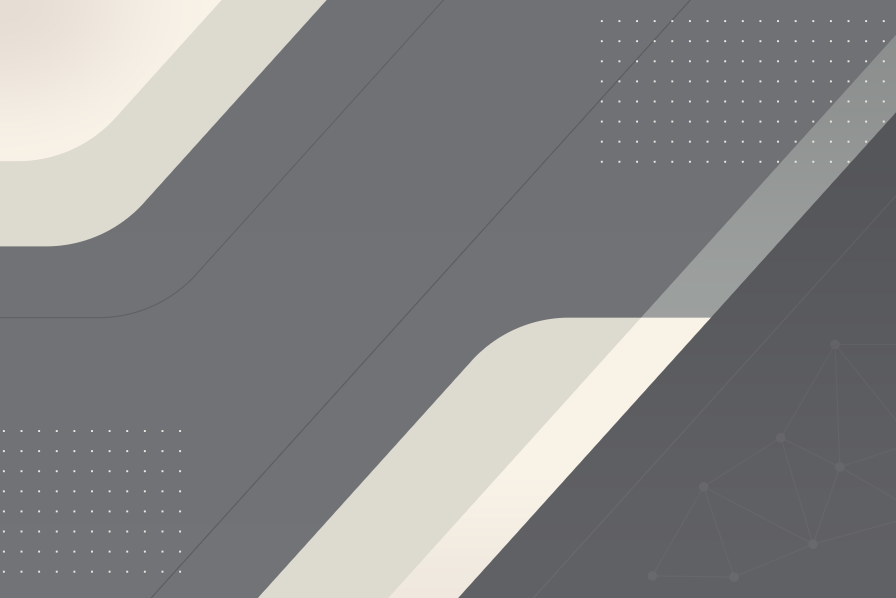
Give the GLSL for this background, as a WebGL 1 fragment shader.

```glsl
precision highp float;
// Slate backdrop with rounded diagonal cream panels, dot grids and a faint node network.

uniform vec2 u_resolution;

#define ASPECT 1.5
#define LEAN 0.9025          // horizontal run per unit of height
#define CORNER_RADIUS 0.22
#define HAIRLINE 0.001       // half width of thin lines
#define DOT_SIZE 0.0016      // half width of a grid dot
#define DOT_STEP vec2(0.0295, 0.0336)
#define PANEL_TOP 0.4688
#define BAND_LEFT 0.650
#define BAND_RIGHT 0.767
#define LINK_REACH 0.215     // nodes closer than this are joined
#define NODES 10

const vec3 SLATE = vec3(0.440, 0.446, 0.460);
const vec3 CHARCOAL = vec3(0.365, 0.368, 0.382);
const vec3 STONE = vec3(0.868, 0.853, 0.812);
const vec3 CREAM = vec3(0.972, 0.948, 0.906);
const vec3 BLUSH = vec3(0.900, 0.866, 0.830);
const vec3 GLASS = vec3(0.610, 0.624, 0.620);

float pixel;

float fill(float d) { return clamp(0.5 - d / pixel, 0.0, 1.0); }

// Exact coverage of a strip, so lines thinner than a pixel fade correctly
float stroke(float d, float halfWidth) {
  return fill(d - halfWidth) - fill(d + halfWidth);
}

// Signed distance to the diagonal that meets the bottom edge at x = foot
float diagonal(vec2 p, float foot) {
  return (p.x - LEAN * p.y - foot) / sqrt(1.0 + LEAN * LEAN);
}

// Intersection of a diagonal and a horizontal half plane, with a round corner
float roundedWedge(float a, float b) {
  float c = LEAN / sqrt(1.0 + LEAN * LEAN);
  a += CORNER_RADIUS;
  b += CORNER_RADIUS;
  float d = max(a, b);
  if (min(a - c * b, b - c * a) > 0.0)
    d = sqrt((a * a + b * b - 2.0 * c * a * b) / (1.0 - c * c));
  return d - CORNER_RADIUS;
}

float upperWedge(vec2 p, float foot, float base) {
  return roundedWedge(diagonal(p, foot), base - p.y);
}

float dotGrid(vec2 p, vec2 first, vec2 count) {
  vec2 q = p - first;
  vec2 cell = clamp(floor(q / DOT_STEP + 0.5), vec2(0.0), count - 1.0);
  q -= cell * DOT_STEP;
  return stroke(q.x, DOT_SIZE) * stroke(q.y, DOT_SIZE);
}

float segment(vec2 p, vec2 a, vec2 b) {
  vec2 ab = b - a;
  return length(p - a - ab * clamp(dot(p - a, ab) / dot(ab, ab), 0.0, 1.0));
}

// Nodes joined to every neighbour within reach
float network(vec2 p) {
  vec2 node[NODES];
  node[0] = vec2(1.398, 0.424);
  node[1] = vec2(1.307, 0.268);
  node[2] = vec2(1.178, 0.186);
  node[3] = vec2(1.406, 0.219);
  node[4] = vec2(1.361, 0.090);
  node[5] = vec2(1.229, 0.035);
  node[6] = vec2(1.092, 0.037);
  node[7] = vec2(1.543, 0.424);
  node[8] = vec2(1.530, 0.260);
  node[9] = vec2(1.543, 0.140);
  float ink = 0.0;
  for (int i = 0; i < NODES; i++) {
    ink = max(ink, fill(length(p - node[i]) - 0.008));
    for (int j = 0; j < NODES; j++) {
      if (j > i && distance(node[i], node[j]) < LINK_REACH)
        ink = max(ink, 0.7 * stroke(segment(p, node[i], node[j]), HAIRLINE));
    }
  }
  return ink;
}

void main() {
  vec2 p = gl_FragCoord.xy / u_resolution * vec2(ASPECT, 1.0);
  pixel = 1.0 / u_resolution.y;

  // Slate ground and its dark hairlines
  vec3 color = SLATE + 0.008 * (0.5 - p.y);
  float lines = max(stroke(diagonal(p, 0.253), HAIRLINE),
                    0.8 * stroke(upperWedge(p, -0.160, PANEL_TOP), HAIRLINE));
  color = mix(color, CHARCOAL * 0.92, 0.75 * lines);

  // Nested panels, upper left
  color = mix(color, STONE, fill(upperWedge(p, -0.3556, 0.588)));
  float glow = smoothstep(0.0, 0.36, length((p - vec2(0.0, 1.0)) * vec2(1.0, 1.25)));
  color = mix(color, mix(BLUSH, CREAM, glow), fill(upperWedge(p, -0.5314, 0.7305)));

  // Lower panel and the band crossing it
  float band = fill(-diagonal(p, BAND_LEFT));
  vec3 glass = mix(GLASS, GLASS * 0.89, smoothstep(PANEL_TOP, 1.0, p.y));
  color = mix(color, glass, band);
  vec3 bright = mix(mix(BLUSH, CREAM, 0.55), CREAM, smoothstep(0.0, 0.22, p.y));
  float panel = roundedWedge(-diagonal(p, 0.4316), p.y - PANEL_TOP);
  color = mix(color, mix(STONE, bright, band), fill(panel));

  // Dot grids
  float dots = dotGrid(p, vec2(1.0075, 0.7295), vec2(17.0, 8.0))
             + dotGrid(p, vec2(0.0065, 0.044), vec2(11.0, 8.0));
  color = mix(color, vec3(0.93, 0.92, 0.89), dots);

  // Charcoal corner with its faint line and network
  float edge = diagonal(p, BAND_RIGHT);
  vec3 dark = CHARCOAL + 0.012 - 0.045 * smoothstep(0.0, 0.85, p.y);
  dark += 0.035 * stroke(diagonal(p, 0.893), HAIRLINE);
  if (edge > 0.0) dark += 0.032 * network(p);
  color = mix(color, dark, fill(-edge));

  gl_FragColor = vec4(color, 1.0);
}
```
